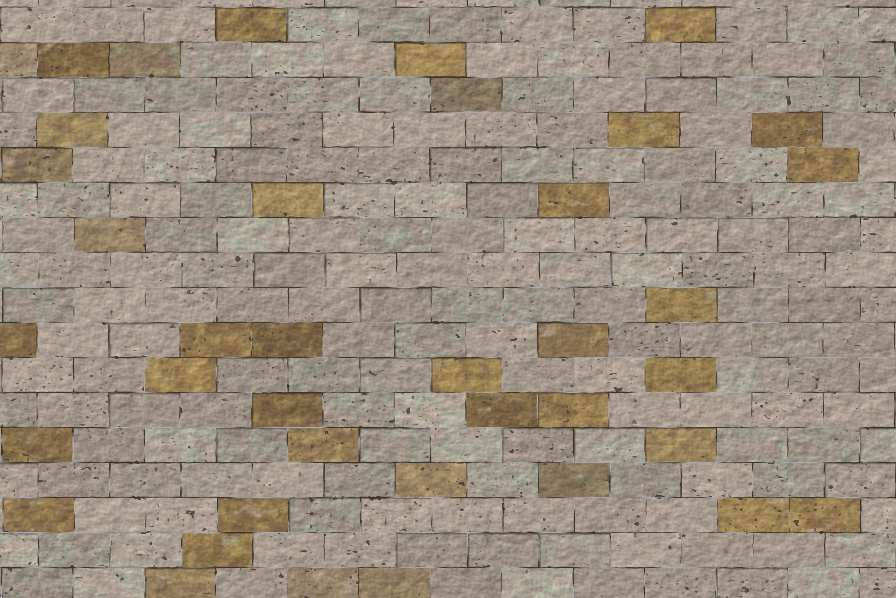
Reproduce this texture procedurally as a WebGL 2 fragment shader.

```glsl
#version 300 es
precision highp float;

uniform vec2 u_resolution;
out vec4 fragColor;

#define ROWS 17.07          // courses over the canvas height
#define ROW_PHASE 0.133     // part of the lowest course that is cut off
#define BRICK_ASPECT 2.04   // brick length in course heights
#define JOINT_HALF 0.016    // half of the mean joint width
#define EDGE_WOBBLE 0.020   // raggedness of the split edges
#define GOLD_SHARE 0.145    // fraction of ochre bricks
#define RELIEF 0.42         // contrast of the rough faces
#define GRIT 0.26           // contrast of the mottled grain
#define TONE_SPREAD 0.07    // brightness difference between bricks
#define PIT_DEPTH 0.75      // darkness of the travertine holes

const vec3 ROSE_STONE = vec3(0.640, 0.588, 0.542);
const vec3 PALE_GREEN = vec3(0.640, 0.645, 0.582);
const vec3 OCHRE = vec3(0.620, 0.525, 0.335);
const vec3 RUST = vec3(0.490, 0.395, 0.275);
const vec3 GROUT = vec3(0.660, 0.670, 0.690);
const vec3 SHADOW = vec3(0.230, 0.195, 0.160);

float hash(vec2 p) {
  vec3 q = fract(p.xyx * 0.1031);
  q += dot(q, q.yzx + 33.33);
  return fract((q.x + q.y) * q.z);
}

float cornerSlope(vec2 cell, vec2 offset) {
  float angle = 6.2832 * hash(cell);
  return dot(vec2(cos(angle), sin(angle)), offset);
}

float gradientNoise(vec2 p) {
  vec2 i = floor(p), f = fract(p);
  vec2 u = f * f * f * (f * (f * 6.0 - 15.0) + 10.0);
  vec2 e = vec2(1.0, 0.0);
  return mix(mix(cornerSlope(i, f), cornerSlope(i + e, f - e), u.x),
             mix(cornerSlope(i + e.yx, f - e.yx), cornerSlope(i + 1.0, f - 1.0), u.x), u.y);
}

float roughness(vec2 p) {
  float sum = 0.0, amplitude = 0.5;
  for (int octave = 0; octave < 4; octave++) {
    sum += amplitude * gradientNoise(p);
    p = p * 2.03 + 7.1;
    amplitude *= 0.68;
  }
  return sum;
}

// Colour of one brick before lighting: rose, greenish or ochre
vec3 stoneColor(vec2 brick, vec2 q) {
  float stain = roughness(q * vec2(0.9, 1.5));
  float green = smoothstep(0.5, 0.8, hash(brick + 11.0)) * smoothstep(-0.15, 0.2, stain);
  vec3 stone = mix(ROSE_STONE, PALE_GREEN, 0.85 * green);

  float rust = smoothstep(-0.25, 0.4, roughness(q * 1.8 + 21.0) + 0.6 * hash(brick + 29.0) - 0.25);
  vec3 ochre = mix(OCHRE, RUST, rust);
  float gold = step(hash(brick + 43.0), GOLD_SHARE);
  float strength = mix(0.45, 1.0, smoothstep(0.0, 0.35, hash(brick + 57.0)));
  strength *= 1.0 - 0.6 * smoothstep(0.15, 0.4, stain);
  return mix(stone, ochre, gold * strength);
}

void main() {
  // Running bond, one unit per course
  vec2 p = gl_FragCoord.xy / u_resolution.y * ROWS + vec2(0.0, ROW_PHASE);
  float pixel = ROWS / u_resolution.y;
  vec2 w = p + EDGE_WOBBLE * vec2(gradientNoise(p * 4.0), gradientNoise(p * 4.0 + 50.0));
  float row = floor(w.y);
  float x = w.x / BRICK_ASPECT + 0.5 * mod(row, 2.0) - 0.03;
  x += 0.04 * (hash(vec2(row, 3.0)) - 0.5);
  vec2 brick = vec2(floor(x), row);
  vec2 size = vec2(BRICK_ASPECT, 1.0);
  vec2 local = vec2(fract(x), fract(w.y)) * size;
  vec2 q = p + 40.0 * vec2(hash(brick + 5.0), hash(brick + 71.0));

  // Distance inward from the brick outline
  vec2 inset = min(local, size - local);
  float gap = JOINT_HALF * (0.5 + hash(brick + 83.0));
  float depth = min(inset.x, inset.y) - gap;
  float face = smoothstep(-0.5 * pixel, 0.5 * pixel, depth);

  // Split face lit from the upper left, with mottled grit
  vec2 toLight = vec2(-0.05, 0.08);
  vec2 grain = q * vec2(2.0, 2.6);
  float relief = roughness(grain - toLight) - roughness(grain + toLight);
  float tone = 1.0 + TONE_SPREAD * 2.0 * (hash(brick + 97.0) - 0.5);
  tone += RELIEF * relief + GRIT * roughness(q * vec2(2.6, 4.2) + 17.0);
  vec3 color = stoneColor(brick, q) * tone;

  // Ragged holes and pinholes, gathered in patches along the bedding
  float pitZone = gradientNoise(q * 0.9 + 13.0) + 0.6 * (hash(brick + 3.0) - 0.5);
  float hole = gradientNoise(q * vec2(2.6, 5.0)) + 0.6 * gradientNoise(q * vec2(7.0, 10.0));
  float pinhole = gradientNoise(q * vec2(7.0, 9.0) + 61.0);
  float pits = max(smoothstep(0.50, 0.60, hole), 0.8 * smoothstep(0.36, 0.50, pinhole));
  color = mix(color, SHADOW, PIT_DEPTH * pits * smoothstep(0.0, 0.2, pitZone));

  // Thin shade on recessed bricks below and beside their neighbours
  float recessed = step(0.75, hash(brick + 61.0));
  float overhang = min(local.x, size.y - local.y) - gap;
  color *= 1.0 - 0.35 * recessed * (1.0 - smoothstep(0.0, 0.06, overhang));

  // Broken corners and edges
  float chip = gradientNoise(p * 2.2 + 9.0) + 0.4 * gradientNoise(p * 8.0) - 4.0 * max(depth, 0.0);
  color = mix(color, SHADOW, 0.85 * smoothstep(0.42, 0.48, chip));

  // Joints vary between pale grout, open shadow and nearly closed
  float open = smoothstep(-0.15, 0.15, gradientNoise(p * vec2(0.8, 1.9) + 31.0) + 0.04);
  float closed = smoothstep(-0.1, 0.35, roughness(p * vec2(1.5, 1.7) + 83.0));
  vec3 joint = mix(mix(GROUT, SHADOW, open), color * 0.85, 0.8 * closed);
  fragColor = vec4(mix(joint, color, face), 1.0);
}
```
